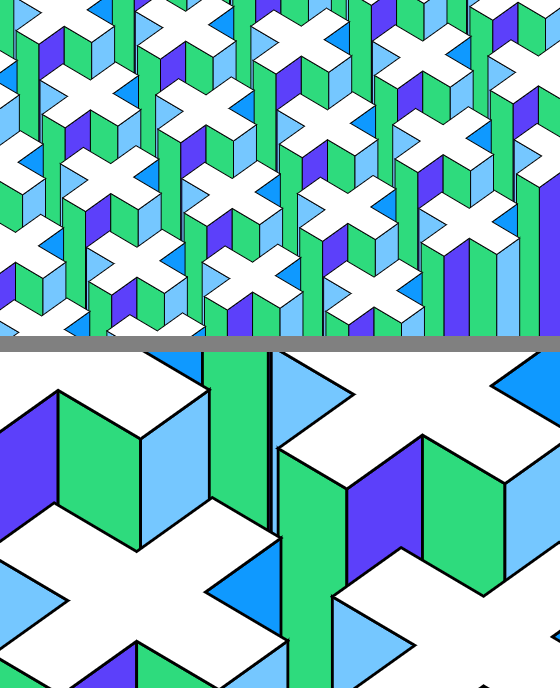
Top, the full canvas; bottom, a detail of the centre.
Give the GLSL for this pattern, as a Shadertoy shader.

```glsl
// A slanted lattice of tall cross-shaped columns seen from above, with inked edges.
// Each column is six flat walls plus a cross top, set in a skewed basis;
// columns are painted back to front, so near ones hide far ones.

// Lengths are in units where the canvas is 462 high; y points down.
const float CANVAS_HEIGHT = 462.0;
const float HALF_INK = 0.65;

// Skewed axes of the cross; each spans the width of one arm
const vec2 AXIS_S = vec2(31.5, 18.6);
const vec2 AXIS_T = vec2(31.5, -22.5);
const float HALF_ARM = 0.5;
const float REACH_S = 1.7;
const float REACH_T = 1.6;

// Lattice of columns
const vec2 ORIGIN = vec2(317.3, 266.0);
const vec2 STEP_ACROSS = vec2(163.0, 20.5);
const vec2 STEP_DOWN = vec2(32.0, 115.0);
const float STAGGER = 2.0;
const int FIRST_ROW = -7;
const int LAST_ROW = 3;
const int FIRST_COLUMN = -3;
const int LAST_COLUMN = 5;
const int FRONT_LIMIT = 5;

const vec3 WHITE = vec3(1.0);
const vec3 INK = vec3(0.0);
const vec3 GREEN = vec3(0.18, 0.86, 0.49);
const vec3 VIOLET = vec3(0.36, 0.25, 0.98);
const vec3 SKY = vec3(0.46, 0.78, 1.0);
const vec3 BLUE = vec3(0.06, 0.60, 1.0);

float coverage(float d, float pixel) {
    return clamp(0.5 - d / pixel, 0.0, 1.0);
}

// Fills a shape and inks its outline
void paint(inout vec3 color, float d, vec3 fill, float pixel) {
    color = mix(color, fill, coverage(d, pixel));
    color = mix(color, INK, coverage(abs(d) - HALF_INK, pixel));
}

// Endless wall hanging below the edge that runs from left to right
float wallDistance(vec2 q, vec2 left, vec2 right) {
    vec2 edge = right - left;
    float side = abs(q.x - 0.5 * (left.x + right.x)) - 0.5 * edge.x;
    float above = (edge.y * (q.x - left.x) - edge.x * (q.y - left.y)) / length(edge);
    return max(side, above);
}

// Union of two crossing bars in the skewed basis
float crossDistance(vec2 q, mat2 basis) {
    vec2 st = abs(inverse(basis) * q);
    vec2 scale = abs(determinant(basis)) / vec2(length(AXIS_T), length(AXIS_S));
    vec2 barS = (st - vec2(REACH_S, HALF_ARM)) * scale;
    vec2 barT = (st - vec2(HALF_ARM, REACH_T)) * scale;
    return min(max(barS.x, barS.y), max(barT.x, barT.y));
}

void paintColumn(inout vec3 color, vec2 q, float pixel) {
    mat2 basis = mat2(AXIS_S, AXIS_T);
    float h = HALF_ARM;

    // Corners of the visible wall edges
    vec2 farLeft = basis * vec2(-REACH_S, -h);
    vec2 leftNotch = basis * vec2(-h, -h);
    vec2 rightNotch = basis * vec2(h, h);
    vec2 farRight = basis * vec2(h, REACH_T);
    vec2 nearLeft = basis * vec2(-h, -REACH_T);
    vec2 nearLeftTip = basis * vec2(h, -REACH_T);
    vec2 frontNotch = basis * vec2(h, -h);
    vec2 nearRightTip = basis * vec2(REACH_S, -h);
    vec2 nearRight = basis * vec2(REACH_S, h);

    // Back walls
    paint(color, wallDistance(q, farLeft, leftNotch), SKY, pixel);
    paint(color, wallDistance(q, rightNotch, farRight), BLUE, pixel);

    // Front walls
    paint(color, wallDistance(q, nearLeft, nearLeftTip), GREEN, pixel);
    paint(color, wallDistance(q, nearLeftTip, frontNotch), VIOLET, pixel);
    paint(color, wallDistance(q, frontNotch, nearRightTip), GREEN, pixel);
    paint(color, wallDistance(q, nearRightTip, nearRight), SKY, pixel);

    // Top
    paint(color, crossDistance(q, basis), WHITE, pixel);
}

void mainImage(out vec4 fragColor, in vec2 fragCoord) {
    float pixel = CANVAS_HEIGHT / iResolution.y;
    vec2 p = vec2(fragCoord.x, iResolution.y - fragCoord.y) * pixel;
    float halfWidth = REACH_S * AXIS_S.x + HALF_ARM * AXIS_T.x + HALF_INK + pixel;
    vec3 color = GREEN;

    for (int row = FIRST_ROW; row <= LAST_ROW; row++) {
        for (int column = FIRST_COLUMN; column <= LAST_COLUMN; column++) {
            // The lattice stops along a slanted front line
            if (3 * row + 2 * column > FRONT_LIMIT) continue;
            vec2 center = ORIGIN + float(column) * STEP_ACROSS + float(row) * STEP_DOWN;
            center.x += ((row + column) & 1) == 0 ? STAGGER : -STAGGER;
            vec2 q = p - center;
            if (abs(q.x) < halfWidth) paintColumn(color, q, pixel);
        }
    }
    fragColor = vec4(color, 1.0);
}
```
